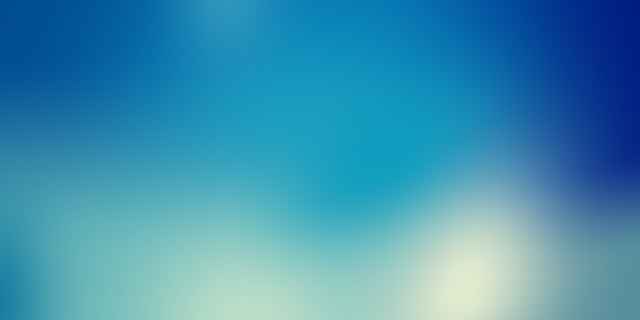
A Shadertoy shader for this background:

```glsl
#define HAZE_TOP 0.85
#define HAZE_FULL 0.20
#define SHORE_TOP 0.50
#define SHORE_FULL 0.15
#define SHORE_SLOPE 0.30

const vec3 OCEAN  = vec3(0.00, 0.29, 0.57);
const vec3 AZURE  = vec3(0.00, 0.42, 0.69);
const vec3 INDIGO = vec3(0.00, 0.10, 0.50);
const vec3 MIST   = vec3(0.40, 0.71, 0.72);
const vec3 SAGE   = vec3(0.33, 0.55, 0.61);
const vec3 CYAN   = vec3(0.09, 0.63, 0.76);
const vec3 STEEL  = vec3(0.22, 0.62, 0.75);
const vec3 TEAL   = vec3(0.07, 0.48, 0.63);
const vec3 PALE   = vec3(0.76, 0.88, 0.79);
const vec3 CREAM  = vec3(0.89, 0.92, 0.81);
const vec3 LAGOON = vec3(0.02, 0.61, 0.75);

// Gaussian falloff of an ellipse turned by angle
float glow(vec2 p, vec2 center, vec2 radii, float angle) {
    float c = cos(angle), s = sin(angle);
    vec2 d = p - center;
    vec2 q = vec2(c * d.x + s * d.y, c * d.y - s * d.x) / radii;
    return exp(-dot(q, q));
}

// Falls smoothly from 1 at low to 0 at high
float fadeUp(float low, float high, float y) {
    return 1.0 - smoothstep(low, high, y);
}

void mainImage(out vec4 fragColor, in vec2 fragCoord) {
    // Canvas spans 2 by 1 units
    vec2 p = fragCoord / iResolution.xy * vec2(2.0, 1.0);

    // Blue sky, darkest toward the right
    vec3 color = mix(OCEAN, AZURE, smoothstep(0.0, 1.0, p.x));
    color = mix(color, INDIGO, smoothstep(1.1, 2.05, p.x + 0.15 * (p.y - 1.0)));

    // Haze rising from below on the left, lower shore on the right
    float rightSide = smoothstep(1.1, 1.7, p.x);
    float haze = fadeUp(HAZE_FULL, HAZE_TOP, p.y);
    float shore = fadeUp(SHORE_FULL, SHORE_TOP, p.y - SHORE_SLOPE * (p.x - 1.85));
    color = mix(color, MIST, haze * (1.0 - rightSide));
    color = mix(color, SAGE, shore * rightSide);

    // Cool glows: central light, top streak, left shade
    color = mix(color, CYAN, 0.87 * glow(p, vec2(0.97, 0.63), vec2(0.55, 0.38), 0.0));
    color = mix(color, STEEL, 0.80 * glow(p, vec2(0.71, 1.02), vec2(0.16, 0.22), 0.0));
    color = mix(color, TEAL, 0.95 * glow(p, vec2(-0.02, 0.05), vec2(0.18, 0.35), 0.0));

    // Warm glows along the bottom, the right one leaning
    color = mix(color, PALE, 0.95 * glow(p, vec2(0.78, 0.0), vec2(0.36, 0.34), 0.0));
    color = mix(color, CREAM, glow(p, vec2(1.45, 0.10), vec2(0.39, 0.26), 1.07));

    // Clear water between the warm glows
    color = mix(color, LAGOON, 0.80 * glow(p, vec2(1.20, 0.50), vec2(0.32, 0.16), 0.6));

    fragColor = vec4(color, 1.0);
}
```
